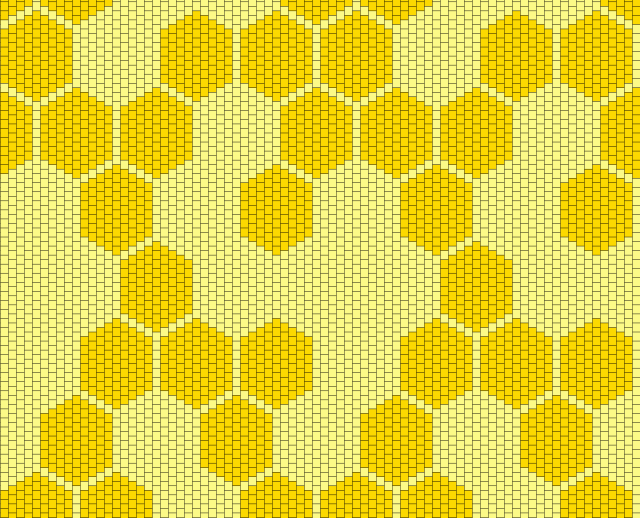
Write a Shadertoy shader that draws this pattern.

```glsl
// Honeycomb of golden hexagons built from thin-lined staggered bricks on pale yellow.
#define BRICKS vec2(80.0, 57.26)   // columns and bricks across the canvas
#define ORIGIN vec2(0.05, 1.2)     // offset of the grid from the top left
#define LINE_WIDTH 0.05            // in bricks
#define HEX_RADIUS 5.0             // half height of a hexagon, in bricks
#define HEX_STEP vec2(10.0, 8.5)   // spacing of the hexagon lattice
#define PALE vec3(0.99, 0.98, 0.53)
#define GOLD vec3(0.99, 0.85, 0.0)
#define LINE_COLOR vec3(0.02, 0.015, 0.0)
#define SAMPLES 2

// One bit per hexagon: four across, then repeated
const int rowMasks[8] = int[8](9, 13, 11, 10, 2, 14, 5, 11);

bool isFilled(float column, float row) {
    int mask = rowMasks[int(mod(row + 1.0, 8.0))];
    return ((mask >> int(mod(column, 4.0))) & 1) == 1;
}

// Whether a brick (column index, centre height) belongs to a filled hexagon
bool inHexagon(vec2 brick) {
    float firstRow = floor((brick.y - HEX_RADIUS) / HEX_STEP.y);
    for (int k = 0; k < 2; k++) {
        float row = firstRow + float(k);
        float startX = HEX_RADIUS - 1.0 + 0.5 * HEX_STEP.x * mod(row, 2.0);
        float column = floor((brick.x - startX) / HEX_STEP.x + 0.5);
        vec2 center = vec2(startX + HEX_STEP.x * column, HEX_RADIUS + HEX_STEP.y * row);
        vec2 d = abs(brick - center);
        bool inside = d.x < HEX_RADIUS - 0.5 && d.y + 0.5 * d.x < HEX_RADIUS - 0.25;
        if (inside && isFilled(column, row)) return true;
    }
    return false;
}

// Share of a box of the given size covered by lines at whole numbers
vec2 lineCoverage(vec2 p, vec2 size) {
    vec2 d = 0.5 - abs(fract(p) - 0.5);
    vec2 overlap = 0.5 * (LINE_WIDTH + size) - d;
    return clamp(overlap, vec2(0.0), min(vec2(LINE_WIDTH), size)) / size;
}

vec3 brickColor(vec2 p, vec2 size) {
    // Odd columns are shifted by half a brick
    float column = floor(p.x);
    float shift = 0.5 * mod(column, 2.0);
    vec2 q = p + vec2(0.0, shift);
    vec2 brick = vec2(column, floor(q.y) + 0.5 - shift);
    vec3 fill = inHexagon(brick) ? GOLD : PALE;
    vec2 lines = lineCoverage(q, size);
    return mix(fill, LINE_COLOR, 1.0 - (1.0 - lines.x) * (1.0 - lines.y));
}

void mainImage(out vec4 fragColor, in vec2 fragCoord) {
    vec2 sampleSize = BRICKS / iResolution.xy / float(SAMPLES);
    vec3 color = vec3(0.0);
    // Average a small grid of samples to smooth the edges
    for (int i = 0; i < SAMPLES * SAMPLES; i++) {
        vec2 offset = (vec2(i % SAMPLES, i / SAMPLES) + 0.5) / float(SAMPLES) - 0.5;
        vec2 uv = (fragCoord + offset) / iResolution.xy;
        vec2 p = vec2(uv.x, 1.0 - uv.y) * BRICKS - ORIGIN;
        color += brickColor(p, sampleSize);
    }
    fragColor = vec4(color / float(SAMPLES * SAMPLES), 1.0);
}
```
